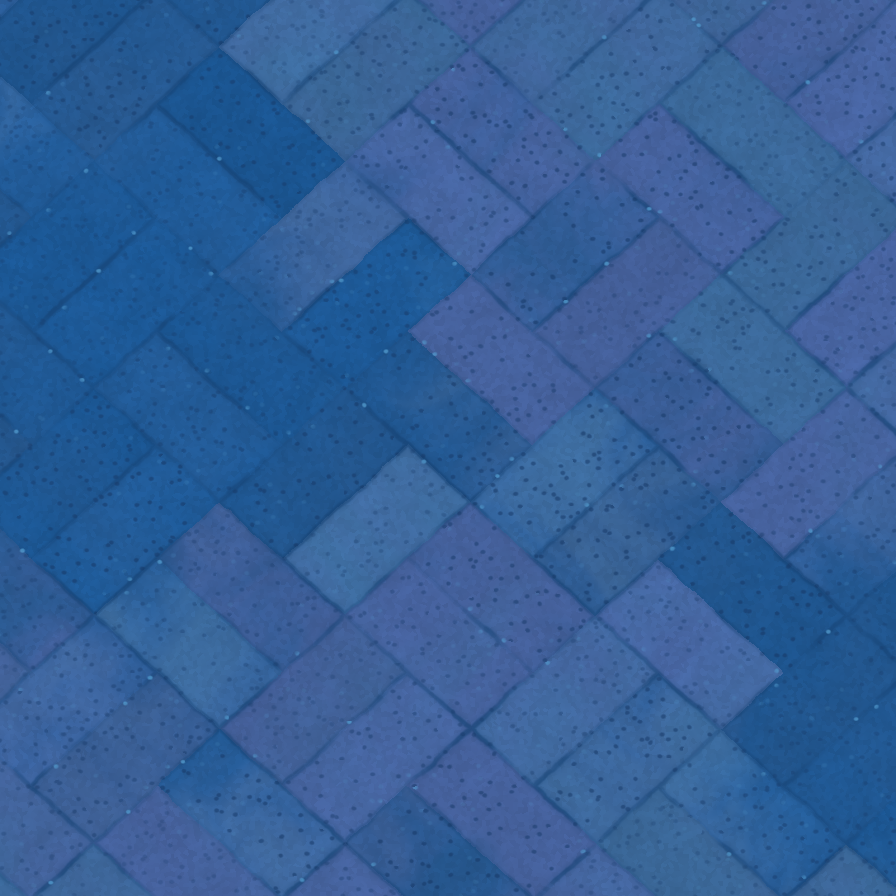
A WebGL 1 fragment shader for this texture:

```glsl
precision highp float;
uniform vec2 u_resolution;

const vec2 ORIGIN = vec2(0.525, 0.694);        // a shared corner of four blocks
const vec2 HALF_DIAGONAL = vec2(0.140, 0.127); // half extents of a diamond block
const vec3 WET_BLUE = vec3(0.105, 0.340, 0.580);
const vec3 DULL_BLUE = vec3(0.160, 0.350, 0.565);
const vec3 MAUVE = vec3(0.275, 0.385, 0.620);
const vec3 SLATE = vec3(0.235, 0.415, 0.610);
const vec3 JOINT = vec3(0.085, 0.260, 0.455);
const vec3 PIT = vec3(0.090, 0.225, 0.410);
const vec3 GLINT = vec3(0.330, 0.620, 0.820);

float hash(vec2 p) {
  vec3 q = fract(vec3(p.xyx) * 0.1031);
  q += dot(q, q.yzx + 33.33);
  return fract((q.x + q.y) * q.z);
}

// Nearest feature point: x = distance, y = random id
vec2 cellular(vec2 p) {
  vec2 base = floor(p);
  vec2 nearest = vec2(9.0, 0.0);
  for (int j = -1; j <= 1; j++) {
    for (int i = -1; i <= 1; i++) {
      vec2 cell = base + vec2(float(i), float(j));
      vec2 point = cell + vec2(hash(cell + 11.3), hash(cell + 47.9));
      float dist = length(p - point);
      if (dist < nearest.x) nearest = vec2(dist, hash(cell + 83.1));
    }
  }
  return nearest;
}

// Warped sine octaves, roughly -1 to 1
float layeredSines(vec2 p) {
  float sum = 0.0;
  float amp = 0.55;
  for (int i = 0; i < 4; i++) {
    p += 0.7 * sin(p.yx * 1.3 + float(i) * 2.1);
    sum += amp * sin(p.x) * cos(p.y * 0.9);
    p = mat2(1.4, 1.1, -1.1, 1.4) * p;
    amp *= 0.6;
  }
  return sum;
}

vec2 toWeave(vec2 p) {
  vec2 q = (p - ORIGIN) / HALF_DIAGONAL;
  return 0.5 * vec2(q.x + q.y, q.x - q.y);
}

vec2 fromWeave(vec2 w) {
  return ORIGIN + HALF_DIAGONAL * vec2(w.x + w.y, w.x - w.y);
}

// Basket weave of paired bricks: xy = brick centre, z = distance to its edge
vec3 basketWeave(vec2 w) {
  vec2 block = floor(w);
  vec2 f = w - block;
  bool turned = mod(block.x + block.y, 2.0) > 0.5;
  if (turned) f = f.yx;
  float side = step(0.5, f.y);
  vec2 centre = vec2(0.5, 0.25 + 0.5 * side);
  vec2 inset = vec2(0.5, 0.25) - abs(f - centre);
  return vec3(block + (turned ? centre.yx : centre), min(inset.x, inset.y));
}

// Positive within the two stained areas, with brick to brick variation
float stainField(vec2 p, float rnd) {
  float left = 1.0 - length((p - vec2(0.10, 0.62)) / vec2(0.34, 0.43));
  float right = 1.0 - length((p - vec2(1.0, 0.22)) / vec2(0.18, 0.20));
  return max(max(left, right), -0.38) + 0.9 * (rnd - 0.5);
}

vec3 brickColor(vec2 p, vec2 centre, float rnd, float tint) {
  float cloud = layeredSines(p * 17.0 + 3.0);
  vec2 at = mix(fromWeave(centre), p, 0.3);
  float wet = smoothstep(-0.14, 0.20, stainField(at, rnd) + 0.16 * cloud);
  vec3 dry = mix(SLATE, MAUVE, clamp(tint * 1.5 - 0.15 + 0.35 * cloud, 0.0, 1.0));
  vec3 damp = mix(WET_BLUE, DULL_BLUE, clamp(tint * 0.8 + 0.3 * cloud, 0.0, 1.0));
  return mix(dry, damp, wet) * (0.96 + 0.08 * hash(centre * 6.0 + 5.0));
}

void main() {
  vec2 p = gl_FragCoord.xy / u_resolution;
  float pixel = 1.0 / min(u_resolution.x, u_resolution.y);

  // Bricks with slightly uneven edges
  vec2 wobble = 0.0022 * vec2(layeredSines(p * 60.0), layeredSines(p.yx * 55.0 + 7.0));
  vec3 brick = basketWeave(toWeave(p + wobble));
  float rnd = hash(brick.xy * 4.0 + 21.0);
  float tint = hash(brick.xy * 4.0 + 64.0);
  vec3 color = brickColor(p, brick.xy, rnd, tint);

  // Broad mottling and fine grain
  vec2 grain = cellular(p * 190.0);
  color *= 1.0 + 0.035 * layeredSines(p * 48.0) + 0.07 * (grain.y - 0.5);

  // Worn joints: a thin line inside a soft shadow
  float edge = brick.z * length(HALF_DIAGONAL);
  float wear = smoothstep(-0.55, 0.65, layeredSines(p * 23.0 + 9.0));
  float line = 1.0 - smoothstep(0.0010, 0.0030 + pixel, edge);
  float shadow = 1.0 - smoothstep(0.0, 0.010, edge);
  color = mix(color, JOINT, line * (0.12 + 0.55 * wear) + 0.22 * shadow * wear * (1.0 - line));

  // Small pits and rare bright flecks, stronger along joints
  vec2 spot = cellular(p * vec2(78.0, 92.0) + 0.8 * wobble.yx * 78.0);
  float dotMask = 1.0 - smoothstep(0.10, 0.25 + 50.0 * pixel, spot.x);
  color = mix(color, PIT, dotMask * step(0.68, spot.y) * (0.25 + 0.35 * rnd));
  color = mix(color, GLINT, dotMask * step(spot.y, 0.05) * (0.15 + 0.6 * shadow));

  gl_FragColor = vec4(color, 1.0);
}
```
